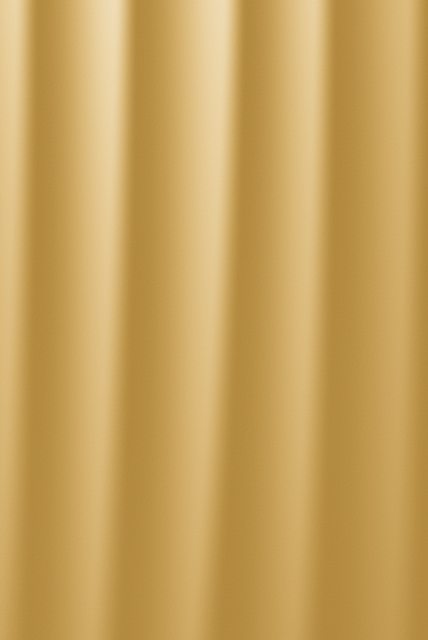
A Shadertoy shader for this texture:

```glsl
// Golden draped cloth: slanting soft vertical folds, bright at the top, with a fine pebbled grain.

const float FOLD_COUNT = 6.0;
const float GRAIN_SCALE = 150.0;
const float GRAIN_STRENGTH = 0.03;

vec2 hash2(vec2 cell) {
    vec2 q = vec2(dot(cell, vec2(127.1, 311.7)), dot(cell, vec2(269.5, 183.3)));
    return fract(sin(q) * 43758.5);
}

// Distance to the nearest scattered point.
float cellular(vec2 p) {
    vec2 cell = floor(p);
    float nearest = 2.0;
    for (int y = -1; y <= 1; y++) {
        for (int x = -1; x <= 1; x++) {
            vec2 neighbour = cell + vec2(x, y);
            nearest = min(nearest, distance(p, neighbour + hash2(neighbour)));
        }
    }
    return nearest;
}

// Slope of the pebbles toward the light.
float grainRelief(vec2 p) {
    return cellular(p + vec2(0.2, -0.2)) - cellular(p - vec2(0.2, -0.2));
}

float bump(float x, float center) {
    float d = x - center;
    return exp(-1.5 * d * d);
}

// Horizontal position of the steep side of a fold at a given height.
float foldEdge(float index, float height) {
    float top = 0.069 + 0.2285 * index + 0.031 * bump(index, 2.2);
    float bottom = 0.037 + 0.230 * index - 0.015 * bump(index, 1.4);
    return mix(bottom, top, height * (1.6 - 0.6 * height));
}

// Light on one fold: a slow rise from the left, then a soft steep fall.
float foldLight(vec2 uv, float index) {
    float start = foldEdge(index - 1.0, uv.y);
    float end = foldEdge(index, uv.y);
    float across = (uv.x - start) / (end - start);
    float rise = pow(smoothstep(0.05, 0.88, across), mix(1.6, 1.15, uv.y));
    float softness = mix(0.042, 0.029, uv.y);
    float fall = 1.0 - smoothstep(end - 1.2 * softness, end + 0.8 * softness, uv.x);
    float offCenter = index - 1.4;
    float peak = (1.06 - 0.07 * offCenter * offCenter) * mix(0.37, 1.0, uv.y);
    return peak * rise * fall;
}

// Ochre shadow through gold to cream.
vec3 clothColor(float light) {
    vec3 shadow = vec3(0.70, 0.54, 0.245);
    vec3 slope = vec3(0.33, 0.35, 0.37);
    vec3 curve = vec3(-0.10, -0.04, 0.07);
    return shadow + light * (slope + light * curve);
}

void mainImage(out vec4 fragColor, in vec2 fragCoord) {
    vec2 uv = fragCoord / iResolution.xy;
    vec2 square = fragCoord / iResolution.x;

    // Folds
    float light = 0.0;
    for (float i = 0.0; i < FOLD_COUNT; i++) {
        light += foldLight(uv, i);
    }

    // Broad unevenness and fine grain
    light += 0.012 * sin(7.0 * uv.y + 3.0 * uv.x) * sin(5.0 * uv.x + 1.0);
    light += GRAIN_STRENGTH * grainRelief(square * GRAIN_SCALE);

    fragColor = vec4(clothColor(light), 1.0);
}
```
